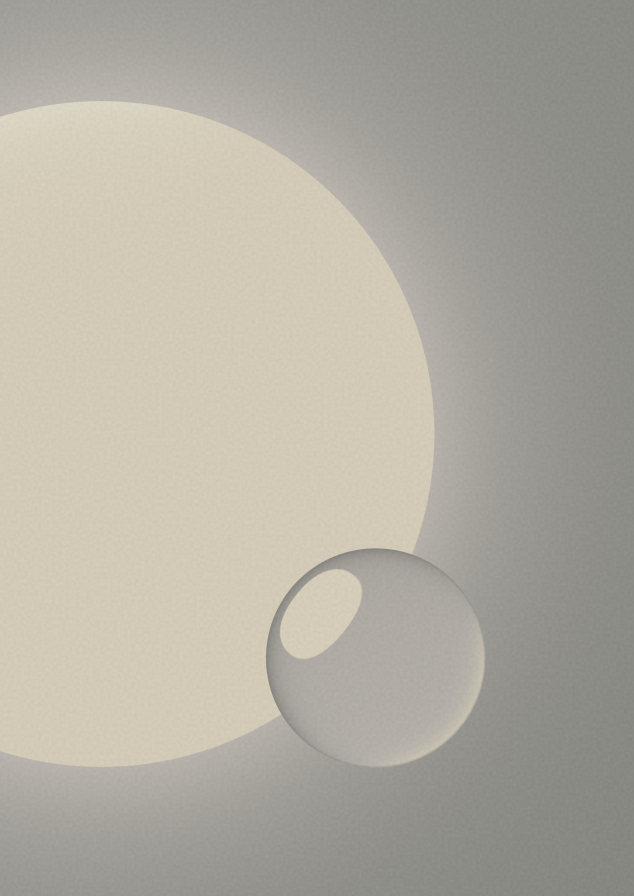
A Shadertoy shader for this background:

```glsl
// A pale glowing disc on soft grey, with a small glass ball resting on its lower right rim.

#define DISC_CENTER vec2(0.1133, 0.5156)
#define DISC_RADIUS 0.3715
#define BALL_CENTER vec2(0.4193, 0.2656)
#define BALL_RADIUS 0.1224
#define WINDOW_CENTER vec2(0.3600, 0.3135)
#define WINDOW_ANGLE 0.89
#define GLOW_REACH 0.125
#define GRAIN_SCALE 260.0
#define GRAIN_AMOUNT 0.022

const vec3 CREAM = vec3(0.822, 0.792, 0.712);
const vec3 CREAM_LIGHT = vec3(0.870, 0.850, 0.785);
const vec3 GLOW = vec3(0.725, 0.703, 0.680);
const vec3 SHADE = vec3(0.545, 0.550, 0.525);
const vec3 GLASS = vec3(0.685, 0.668, 0.645);
const vec3 GLASS_DARK = vec3(0.515, 0.510, 0.490);

vec2 hashGradient(vec2 cell) {
    vec3 p = fract(vec3(cell.xyx) * vec3(0.1031, 0.1030, 0.0973));
    p += dot(p, p.yzx + 33.33);
    float angle = 6.2832 * fract((p.x + p.y) * p.z);
    return vec2(cos(angle), sin(angle));
}

float gradientNoise(vec2 p) {
    vec2 i = floor(p), f = fract(p);
    vec2 w = f * f * f * (f * (f * 6.0 - 15.0) + 10.0);
    vec2 e = vec2(1.0, 0.0);
    float bottom = mix(dot(hashGradient(i), f),
                       dot(hashGradient(i + e.xy), f - e.xy), w.x);
    float top = mix(dot(hashGradient(i + e.yx), f - e.yx),
                    dot(hashGradient(i + e.xx), f - e.xx), w.x);
    return mix(bottom, top, w.y);
}

// Antialiased coverage of a signed distance
float cover(float d) {
    float pixel = 1.0 / iResolution.y;
    return smoothstep(0.75 * pixel, -0.75 * pixel, d);
}

// Tilted oval, rounder on its upper left side
float windowDistance(vec2 p) {
    float c = cos(WINDOW_ANGLE), s = sin(WINDOW_ANGLE);
    vec2 q = mat2(c, -s, s, c) * (p - WINDOW_CENTER);
    vec2 radii = vec2(0.0565, q.y > 0.0 ? 0.0370 : 0.0300);
    vec2 a = pow(abs(q) / radii, vec2(2.25));
    return (pow(a.x + a.y, 1.0 / 2.25) - 1.0) * radii.y;
}

vec3 backdrop(vec2 p, float d) {
    float glow = exp(-max(d, 0.0) / GLOW_REACH);
    float lean = dot(p - DISC_CENTER, vec2(-0.035, 0.015));
    return mix(SHADE, GLOW, glow) + lean;
}

vec3 discColor(vec2 p, float d) {
    vec2 dir = normalize(p - DISC_CENTER + 1e-5);
    float facing = smoothstep(0.55, 1.0, dot(dir, normalize(vec2(-0.45, 1.0))));
    return mix(CREAM, CREAM_LIGHT, facing * exp(d / 0.05) * 0.8);
}

vec3 ballColor(vec2 p) {
    vec2 q = (p - BALL_CENTER) / BALL_RADIUS;
    float r = length(q);
    vec2 dir = q / max(r, 1e-4);

    // Shaded rim on the upper left, lit crescent on the lower right
    float lower = dot(dir, normalize(vec2(1.0, -0.75)));
    float shadow = smoothstep(0.75, -0.65, lower);
    float light = smoothstep(0.35, 0.95, lower);
    vec3 color = GLASS - 0.012 * q.y;
    color = mix(color, GLASS_DARK, shadow * (0.75 * pow(r, 14.0) + 0.2 * pow(r, 4.0)));
    color = mix(color, CREAM, light * 0.85 * pow(r, 9.0));

    // Thin outline
    color = mix(color, GLASS_DARK, 0.4 * smoothstep(0.975, 1.0, r));

    // Disc seen through the glass
    return mix(color, CREAM + 0.008, cover(windowDistance(p)));
}

void mainImage(out vec4 fragColor, in vec2 fragCoord) {
    vec2 p = fragCoord / iResolution.y;
    float disc = length(p - DISC_CENTER) - DISC_RADIUS;
    float ball = length(p - BALL_CENTER) - BALL_RADIUS;

    vec3 color = backdrop(p, disc);
    color = mix(color, discColor(p, disc), cover(disc));
    color = mix(color, ballColor(p), cover(ball));

    // Fine paper grain
    color += GRAIN_AMOUNT * gradientNoise(p * GRAIN_SCALE);
    fragColor = vec4(color, 1.0);
}
```
